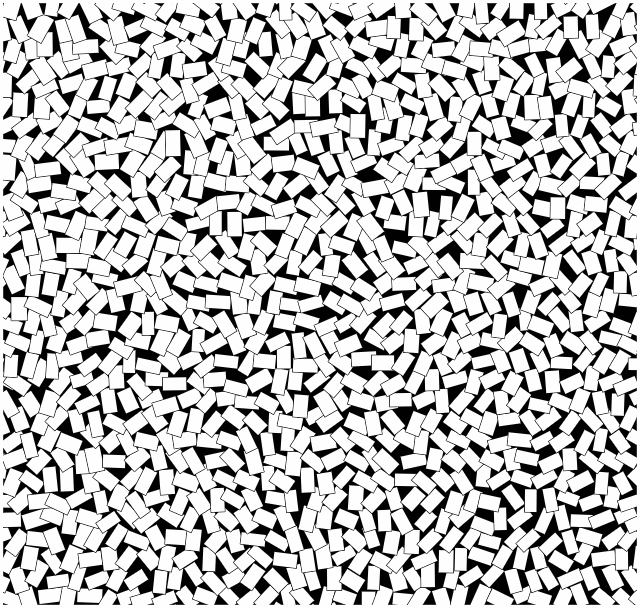
This pattern is drawn by a WebGL 2 fragment shader. Its source:

```glsl
#version 300 es
precision highp float;

uniform vec2 u_resolution;
out vec4 outColor;

// Lengths are in grid cells unless noted
const float COLUMNS = 32.5;
const vec2 HALF_SIZE = vec2(0.595, 0.345);
const vec2 SIZE_SPREAD = vec2(0.10, 0.09);
const float JITTER = 0.36;
const float PUSH = 0.55;
const float MAX_PUSH = 0.42;
const float GAP = 0.03;
const float FLOW_SCALE = 0.27;
const float TURN_SPREAD = 0.55;
const float FRAME = 0.005; // share of the canvas width
const float PI = 3.14159265;
const vec3 PAPER = vec3(0.995);
const vec3 INK = vec3(0.005);

struct Tile {
    vec2 center;
    vec2 axis;
    vec2 halfSize;
};

vec2 hash2(vec2 p) {
    vec3 q = fract(p.xyx * vec3(0.1031, 0.1030, 0.0973));
    q += dot(q, q.yzx + 33.33);
    return fract((q.xx + q.yz) * q.zy);
}

float noise(vec2 p) {
    vec2 i = floor(p), f = fract(p);
    f = f * f * (3.0 - 2.0 * f);
    float low = mix(hash2(i).x, hash2(i + vec2(1, 0)).x, f.x);
    float high = mix(hash2(i + vec2(0, 1)).x, hash2(i + vec2(1, 1)).x, f.x);
    return mix(low, high, f.y);
}

vec2 perp(vec2 v) {
    return vec2(-v.y, v.x);
}

// Jittered brick grid; tiles shrink a little towards the lower right
Tile makeTile(vec2 id) {
    vec2 shift = hash2(id + 71.3) - 0.5;
    vec2 vary = hash2(id + 153.7) - 0.5;
    float turn = 2.0 * noise(id * FLOW_SCALE + 40.0);
    turn += TURN_SPREAD * (hash2(id + 217.1).x - 0.5);
    float density = 1.0 - 0.06 * (id.x - id.y) / COLUMNS;
    Tile t;
    t.center = id + 0.5 + vec2(0.5 * mod(id.y, 2.0), 0.0) + JITTER * shift;
    t.axis = vec2(cos(PI * turn), sin(PI * turn));
    t.halfSize = (HALF_SIZE + SIZE_SPREAD * vary) * density;
    return t;
}

// Half extent of a tile along a direction
float extent(Tile t, vec2 dir) {
    return dot(t.halfSize, abs(vec2(dot(t.axis, dir), dot(perp(t.axis), dir))));
}

// Smallest move that frees tile a from tile b, by separating axes
vec2 separation(Tile a, Tile b) {
    vec2 away = a.center - b.center;
    vec2 bestAxis = a.axis;
    float bestDepth = 9.0;
    for (int k = 0; k < 4; k++) {
        vec2 dir = k < 2 ? a.axis : b.axis;
        if (k % 2 == 1) dir = perp(dir);
        float along = dot(away, dir);
        float depth = extent(a, dir) + extent(b, dir) + GAP - abs(along);
        if (depth < bestDepth) {
            bestDepth = depth;
            bestAxis = along < 0.0 ? -dir : dir;
        }
    }
    return bestAxis * max(bestDepth, 0.0);
}

Tile settledTile(vec2 id) {
    Tile t = makeTile(id);
    vec2 push = vec2(0.0);
    for (int y = -1; y <= 1; y++)
        for (int x = -1; x <= 1; x++)
            if (x != 0 || y != 0)
                push += separation(t, makeTile(id + vec2(x, y)));
    push *= PUSH;
    t.center += push * min(1.0, MAX_PUSH / max(length(push), 0.001));
    return t;
}

float tileDistance(vec2 p, Tile t) {
    vec2 q = p - t.center;
    q = abs(vec2(dot(q, t.axis), dot(q, perp(t.axis)))) - t.halfSize;
    return length(max(q, 0.0)) + min(max(q.x, q.y), 0.0);
}

float cover(float dist, float pixel) {
    return clamp(0.5 - dist / pixel, 0.0, 1.0);
}

void main() {
    vec2 uv = gl_FragCoord.xy / u_resolution.x;
    vec2 p = uv * COLUMNS;
    float pixel = COLUMNS / u_resolution.x;
    vec2 cell = floor(p);

    // Stack the tiles, each with a dark hairline around it
    float white = 0.0;
    for (int y = -1; y <= 1; y++)
        for (int x = -2; x <= 1; x++) {
            float d = tileDistance(p, settledTile(cell + vec2(x, y)));
            white *= 1.0 - cover(d - GAP, pixel);
            white = max(white, cover(d, pixel));
        }

    // Pale frame along the canvas edge
    vec2 inset = min(uv, u_resolution / u_resolution.x - uv);
    float edge = (min(inset.x, inset.y) - FRAME) * COLUMNS;
    white = max(white, cover(edge, pixel));

    outColor = vec4(mix(INK, PAPER, white), 1.0);
}
```
